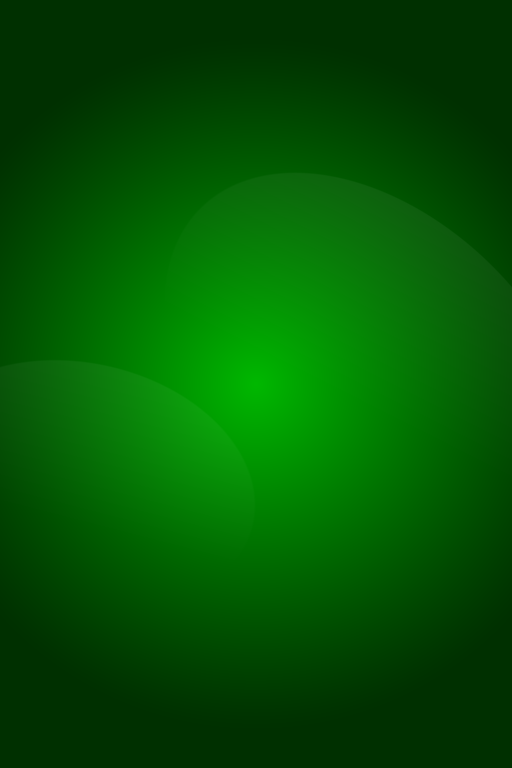
Reproduce this background procedurally as a Shadertoy shader.

```glsl
const vec3 DEEP_GREEN = vec3(0.0, 0.19, 0.0);
const vec3 BRIGHT_GREEN = vec3(0.0, 0.72, 0.0);
const vec3 SHEEN_COLOR = vec3(1.0);

// Radial falloff: 1 at the centre, 0 at the given radius
float radialGlow(vec2 p, float radius, float falloff) {
    return pow(max(1.0 - length(p) / radius, 0.0), falloff);
}

// Approximate distance to a sheared ellipse with the given half extents
float ellipseDistance(vec2 p, vec2 extents, float shear) {
    vec2 q = p / extents;
    float form = (dot(q, q) - 2.0 * shear * q.x * q.y) / (1.0 - shear * shear);
    return (sqrt(max(form, 0.0)) - 1.0) * min(extents.x, extents.y);
}

// Linear fade along a direction, from clear to full
float directionalFade(vec2 p, vec2 direction, float clearAt, float fullAt) {
    return clamp((dot(p, direction) - clearAt) / (fullAt - clearAt), 0.0, 1.0);
}

// Antialiased coverage of a signed distance
float coverage(float distanceToEdge, float pixel) {
    return 1.0 - smoothstep(-pixel, pixel, distanceToEdge);
}

void mainImage(out vec4 fragColor, in vec2 fragCoord) {
    // Centred coordinates, with the canvas height as one unit
    vec2 p = (fragCoord - 0.5 * iResolution.xy) / iResolution.y;
    float pixel = 1.0 / iResolution.y;

    // Central glow
    float glow = radialGlow(p, 0.449, 1.15);
    vec3 color = mix(DEEP_GREEN, BRIGHT_GREEN, glow);

    // Upper right translucent disc
    float upperDisc = ellipseDistance(p - vec2(0.156, -0.001), vec2(0.275, 0.276), -0.382);
    float upperFade = directionalFade(p, vec2(0.45, 0.89), 0.034, 0.294);
    color = mix(color, SHEEN_COLOR, 0.055 * upperFade * coverage(upperDisc, pixel));

    // Lower left translucent disc
    float lowerDisc = ellipseDistance(p - vec2(-0.228, -0.133), vec2(0.2266, 0.164), -0.15);
    float lowerFade = directionalFade(p, vec2(0.25, 0.97), -0.237, -0.035);
    color = mix(color, SHEEN_COLOR, 0.05 * lowerFade * coverage(lowerDisc, pixel));

    fragColor = vec4(color, 1.0);
}
```
